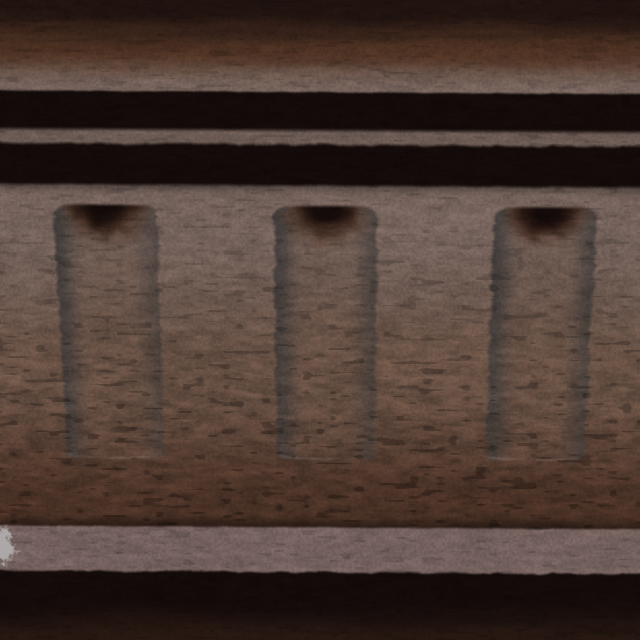
This pattern is drawn by a Shadertoy shader. Its source:

```glsl
#define FLUTE_TOP 0.319
#define FLUTE_BOTTOM 0.714
#define FLUTE_HALF 0.081
#define SPACING 0.345
#define TILT 0.006
#define GRAIN 0.30
#define LIGHT_WOOD vec3(0.455, 0.385, 0.355)
#define WARM_WOOD vec3(0.405, 0.315, 0.265)
#define DEEP_WOOD vec3(0.285, 0.190, 0.145)
#define SHADOW vec3(0.075, 0.042, 0.038)
#define COOL_SHADE vec3(0.245, 0.230, 0.225)

float hash(vec2 p) {
    vec3 q = fract(vec3(p.xyx) * 0.1031);
    q += dot(q, q.yzx + 33.33);
    return fract((q.x + q.y) * q.z);
}

float noise(vec2 p) {
    vec2 c = floor(p), f = fract(p);
    f = f * f * (3.0 - 2.0 * f);
    return mix(mix(hash(c), hash(c + vec2(1, 0)), f.x),
               mix(hash(c + vec2(0, 1)), hash(c + vec2(1, 1)), f.x), f.y);
}

float fbm(vec2 p) {
    float sum = 0.0, amp = 0.5;
    for (int i = 0; i < 4; i++) {
        sum += amp * noise(p);
        p = p * 2.03 + 17.1;
        amp *= 0.5;
    }
    return sum;
}

// Antialiased step that is never sharper than one pixel
float edge(float at, float x, float soft) {
    soft = max(soft, 0.75 / iResolution.y);
    return smoothstep(at - soft, at + soft, x);
}

// Horizontal mouldings; y runs downward from the top
vec3 mouldings(float x, float y) {
    float rag = (fbm(vec2(x * 45.0, 3.0)) - 0.5) * 0.006;
    float streak = (fbm(vec2(x * 5.0, y * 55.0)) - 0.5) * 0.03;

    // Upper cove, brightening toward its lip
    vec3 col = mix(vec3(0.125, 0.075, 0.060), vec3(0.31, 0.20, 0.14),
                   smoothstep(0.015, 0.085, y + streak));
    col = mix(col, LIGHT_WOOD, smoothstep(0.075, 0.138, y + streak * 0.5));

    // Two deep grooves around a narrow ledge
    col = mix(col, SHADOW, edge(0.141, y + rag * 0.4, 0.003));
    col = mix(col, LIGHT_WOOD * 0.92, edge(0.201, y, 0.005));
    col = mix(col, SHADOW, edge(0.223, y + rag, 0.004));

    // Broad panel, darkening downward
    vec3 panel = mix(LIGHT_WOOD, WARM_WOOD, smoothstep(0.36, 0.58, y + streak));
    panel = mix(panel, DEEP_WOOD, smoothstep(0.58, 0.80, y + streak));
    panel *= 1.0 - 0.4 * smoothstep(0.80, 0.822, y);
    panel *= mix(0.72, 1.0, smoothstep(0.286, 0.304, y));
    col = mix(col, panel, edge(0.287, y + rag * 0.4, 0.004));

    // Lower fillet and the recess beneath
    col = mix(col, LIGHT_WOOD * vec3(0.99, 0.98, 1.03), edge(0.821, y + rag * 0.3, 0.003));
    vec3 recess = mix(SHADOW, vec3(0.155, 0.095, 0.070), smoothstep(0.93, 1.0, y + streak));
    return mix(col, recess, edge(0.891, y + rag, 0.003));
}

// One vertical flute, leaning slightly toward the middle
vec3 carveFlute(vec3 col, float x, float y, float id) {
    float s = clamp((y - FLUTE_TOP) / (FLUTE_BOTTOM - FLUTE_TOP), 0.0, 1.0);
    float centre = 0.508 + id * mix(SPACING, SPACING - 0.018, s);
    float rough = (fbm(vec2(id * 7.0 + x * 25.0, y * 90.0)) - 0.5) * 0.012;
    vec2 halfSize = vec2(FLUTE_HALF - 0.005 * s, 0.5 * (FLUTE_BOTTOM - FLUTE_TOP));
    vec2 p = vec2(x - centre + rough, y - 0.5 * (FLUTE_TOP + FLUTE_BOTTOM));
    float radius = mix(0.022, 0.006, s);
    vec2 q = abs(p) - halfSize + radius;
    float d = length(max(q, 0.0)) + min(max(q.x, q.y), 0.0) - radius;
    float u = p.x / halfSize.x;

    // Cool shading on both curved walls
    float left = 1.0 - smoothstep(-0.98, -0.42, u);
    float right = smoothstep(0.42, 1.0, u) * (0.68 + 0.08 * id);
    vec3 inner = mix(col * 0.98, WARM_WOOD, 0.3);
    inner = mix(inner, COOL_SHADE, max(left * 0.93, right) * mix(1.0, 0.8, s));

    // Scooped pocket at the head
    vec2 e = vec2(u / 0.9, (y - FLUTE_TOP + rough) / 0.064);
    float r = length(e) + (noise(vec2(x, y) * 60.0 + id) - 0.5) * 0.15;
    inner = mix(inner, vec3(0.23, 0.135, 0.085), 0.9 * (1.0 - smoothstep(0.4, 1.15, r)));
    inner = mix(inner, SHADOW, 1.0 - smoothstep(0.2, 0.85, r));
    col = mix(col, inner, 1.0 - edge(0.0, d, 0.004));

    // Faint worn lip at the foot
    float lip = (y - FLUTE_BOTTOM + 0.004 * u * u) / 0.0022;
    float span = 1.0 - smoothstep(0.85, 1.05, abs(u));
    return col + 0.085 * exp(-lip * lip) * span * noise(vec2(x * 45.0, id));
}

void mainImage(out vec4 fragColor, in vec2 fragCoord) {
    vec2 uv = fragCoord / iResolution.xy;
    float x = uv.x, y = 1.0 - uv.y - TILT * uv.x;
    vec3 col = mouldings(x, y);
    for (int i = -1; i <= 1; i++) col = carveFlute(col, x, y, float(i));

    // Horizontal grain, fine pores and broad stains
    float wear = 0.55 + 0.6 * smoothstep(0.35, 0.7, y) * (1.0 - edge(0.821, y, 0.003));
    float fibre = fbm(vec2(x * 38.0, y * 125.0 + 2.0 * noise(uv * 14.0))) - 0.47;
    float pore = noise(uv * 310.0) - 0.5;
    float stain = fbm(uv * vec2(4.0, 9.0)) - 0.47;
    col *= 1.0 + GRAIN * (wear * fibre * 1.5 + 0.45 * pore + 0.35 * stain);
    float nick = smoothstep(0.73, 0.88, noise(vec2(x * 48.0, y * 190.0)));
    col *= 1.0 - 0.22 * nick * wear;

    // Pale chip on the lower left fillet
    float chip = length(vec2(x, y - 0.852) / vec2(0.027, 0.030));
    chip += (fbm(uv * 95.0) - 0.5) * 1.3;
    col = mix(col, vec3(0.70, 0.69, 0.69), 0.9 * (1.0 - edge(0.85, chip, 0.15)));
    fragColor = vec4(clamp(col, 0.0, 1.0), 1.0);
}
```
